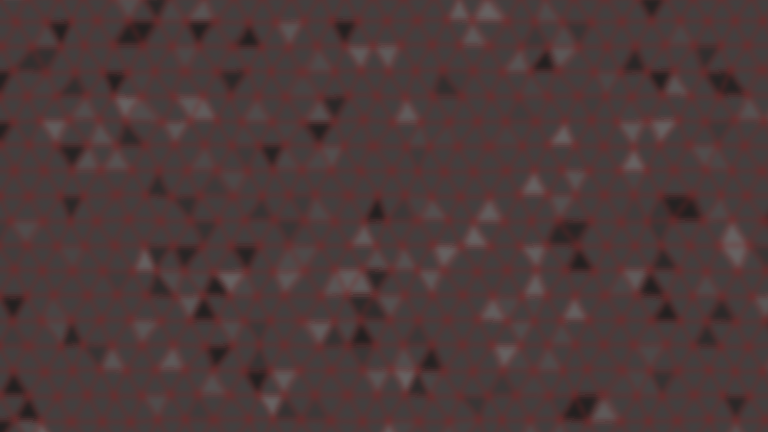
Write a Shadertoy shader that draws this background.

```glsl
const float ROW = 0.8660254;   // height of a triangle with unit side
const float SOFTNESS = 0.105;  // blur radius in triangle sides

float hash(vec3 p) {
    return fract(sin(dot(p, vec3(127.1, 311.7, 74.7))) * 43758.5453);
}

// Smooth value noise; seed picks an independent layer
float noise(vec2 p, float seed) {
    vec2 cell = floor(p), f = fract(p);
    f = f * f * (3.0 - 2.0 * f);
    float low = mix(hash(vec3(cell, seed)), hash(vec3(cell + vec2(1, 0), seed)), f.x);
    float high = mix(hash(vec3(cell + vec2(0, 1), seed)), hash(vec3(cell + 1.0, seed)), f.x);
    return mix(low, high, f.y);
}

// Gentle wander that makes the triangles uneven
vec2 wander(vec2 p, vec2 amount) {
    vec2 n = vec2(noise(p * 0.75, 5.0), noise(p * 0.75, 9.0));
    return p + amount * (2.0 * n - 1.0);
}

// Skewed coordinates: lattice vertices fall on integers
vec2 toLattice(vec2 p) {
    float row = p.y / ROW;
    return vec2(p.x - 0.5 * row, row);
}

// Grey level of one triangle: mostly plain, some light, some dark
float cellShade(vec2 lattice) {
    vec2 f = fract(lattice);
    float r = hash(vec3(floor(lattice), step(1.0, f.x + f.y)));
    float light = smoothstep(0.85, 1.0, r);
    float dark = 1.0 - smoothstep(0.01, 0.12, r);
    return 0.252 + 0.14 * light - 0.125 * dark;
}

// Gaussian average of the triangle greys around p
float softShade(vec2 p, float radius) {
    float sum = 0.0, total = 0.0;
    for (int j = -3; j <= 3; j++) {
        for (int i = -3; i <= 3; i++) {
            vec2 tap = vec2(i, j) * 0.7;
            float weight = exp(-0.5 * dot(tap, tap));
            sum += weight * cellShade(toLattice(p + tap * radius));
            total += weight;
        }
    }
    return sum / total;
}

// Combined coverage of the three families of blurred lines
float lineCover(vec2 lattice, float radius, float strength) {
    vec3 axes = vec3(lattice, lattice.x + lattice.y);
    vec3 d = abs(fract(axes + 0.5) - 0.5) * ROW / radius;
    vec3 gap = 1.0 - strength * exp(-0.5 * d * d);
    return 1.0 - gap.x * gap.y * gap.z;
}

void mainImage(out vec4 fragColor, in vec2 fragCoord) {
    const float sidesPerHeight = 15.0;
    const vec2 origin = vec2(0.0333, 0.027);
    const vec3 lineRed = vec3(0.48, 0.14, 0.145);

    vec2 p = (fragCoord / iResolution.y - origin) * sidesPerHeight;
    p = wander(p, vec2(0.16, 0.06));
    vec3 grey = softShade(p, SOFTNESS) * vec3(1.02, 0.99, 0.985);
    float cover = lineCover(toLattice(p), SOFTNESS, 0.25);

    fragColor = vec4(mix(grey, lineRed, cover), 1.0);
}
```
